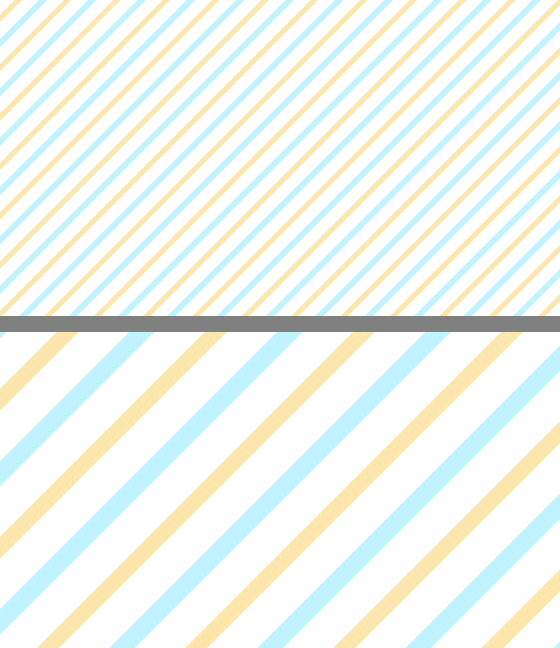
Top: the whole. Bottom: its middle third, enlarged.
Reproduce this pattern procedurally as a Shadertoy shader.

```glsl
// Thin diagonal stripes on white, alternating pale blue and soft yellow.
// Each colour is a repeated 45 degree band, measured from the canvas centre;
// the yellow bands carry a faint fine weave whose strength varies.

const vec3 PAPER  = vec3(1.0);
const vec3 BLUE   = vec3(0.757, 0.949, 1.0);
const vec3 YELLOW = vec3(0.984, 0.898, 0.665);
const vec3 FADED  = vec3(0.985, 0.935, 0.76);

const float PERIOD       = 0.15625; // horizontal repeat, in canvas heights
const float BLUE_WIDTH   = 0.172;   // share of the period
const float YELLOW_WIDTH = 0.149;   // share of the period
const float YELLOW_SHIFT = 0.5;     // offset from blue, in periods
const float WEAVE_FREQ   = 105.0;   // weave threads per canvas height
const float WEAVE_AMOUNT = 0.45;

const float TAU = 6.2831853;

float hash(vec2 p) {
    p = fract(p * vec2(0.1031, 0.1137));
    p += dot(p, p.yx + 33.33);
    return fract((p.x + p.y) * p.x * 43.7);
}

// Smooth random values along one stripe
float stripeNoise(float along, float id) {
    float cell = floor(along);
    float t = smoothstep(0.0, 1.0, along - cell);
    return mix(hash(vec2(cell, id) + 50.0), hash(vec2(cell + 1.0, id) + 50.0), t);
}

// Coverage of a band centred on every whole number of u
float band(float u, float width, float pixel) {
    float dist = abs(fract(u + 0.5) - 0.5) - 0.5 * width;
    return 1.0 - smoothstep(-pixel, pixel, dist);
}

// Fine crossed threads, from 0 to 1
float weave(vec2 p) {
    vec2 wave = sin(p * WEAVE_FREQ * TAU);
    return 0.5 + 0.5 * wave.x * wave.y;
}

void mainImage(out vec4 fragColor, in vec2 fragCoord) {
    vec2 p = (fragCoord - 0.5 * iResolution.xy) / iResolution.y;

    // Stripe coordinate u counts periods; along follows the stripe
    float u = (p.x - p.y) / PERIOD;
    float along = p.x + p.y;
    float pixel = 0.9 / (iResolution.y * PERIOD);

    // Blue bands
    vec3 color = mix(PAPER, BLUE, band(u, BLUE_WIDTH, pixel));

    // Yellow bands with their uneven weave
    float yellowU = u - YELLOW_SHIFT;
    float id = floor(yellowU + 0.5);
    float wear = WEAVE_AMOUNT * weave(p) * stripeNoise(along * 4.0, id);
    vec3 yellow = mix(YELLOW, FADED, wear);
    color = mix(color, yellow, band(yellowU, YELLOW_WIDTH, pixel));

    fragColor = vec4(color, 1.0);
}
```
